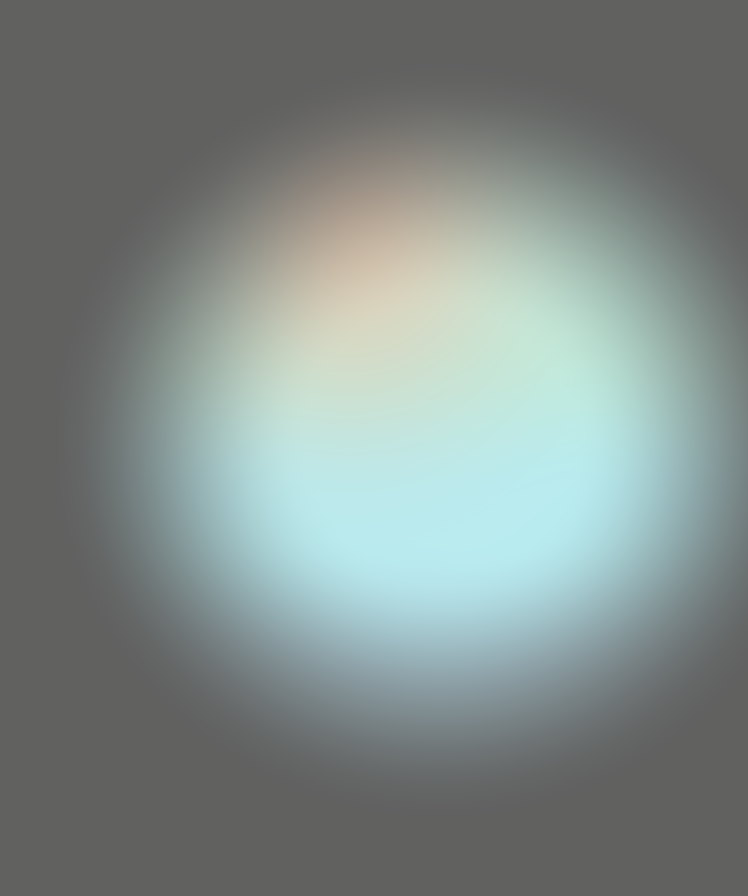
A Shadertoy shader for this background:

```glsl
// A soft pastel orb glowing on flat grey: a cyan body, a mint upper half,
// a warm peach bloom near the top and a cooler, dimmer underside.
// A tint field is blended from broad gradients, then faded by one round mask.

const vec3 GREY  = vec3(0.380, 0.380, 0.378);
const vec3 CYAN  = vec3(0.720, 0.925, 0.945);
const vec3 MINT  = vec3(0.750, 0.925, 0.870);
const vec3 PEACH = vec3(0.900, 0.800, 0.700);
const vec3 SLATE = vec3(0.680, 0.815, 0.860);

// Elliptical Gaussian bloom, 1 at its centre
float bloom(vec2 p, vec2 centre, vec2 spread) {
    vec2 d = (p - centre) / spread;
    return exp(-dot(d, d));
}

// Soft disc: 1 inside the inner radius, 0 beyond the outer one
float softDisc(vec2 p, vec2 centre, vec2 stretch, float inner, float outer) {
    return 1.0 - smoothstep(inner, outer, length((p - centre) / stretch));
}

// Colour of the light before it fades into the background
vec3 tintField(vec2 p) {
    vec3 tint = mix(CYAN, MINT, smoothstep(0.44, 0.62, p.y));
    tint = mix(tint, SLATE, 1.0 - smoothstep(0.22, 0.40, p.y));
    return mix(tint, PEACH, bloom(p, vec2(0.390, 0.779), vec2(0.182, 0.219)));
}

void mainImage(out vec4 fragColor, in vec2 fragCoord) {
    // Canvas fractions, with x scaled to the portrait proportion
    vec2 p = fragCoord / iResolution.xy * vec2(0.836, 1.0);

    float glow = softDisc(p, vec2(0.492, 0.509), vec2(1.02, 0.99), 0.143, 0.430);
    fragColor = vec4(mix(GREY, tintField(p), glow), 1.0);
}
```
